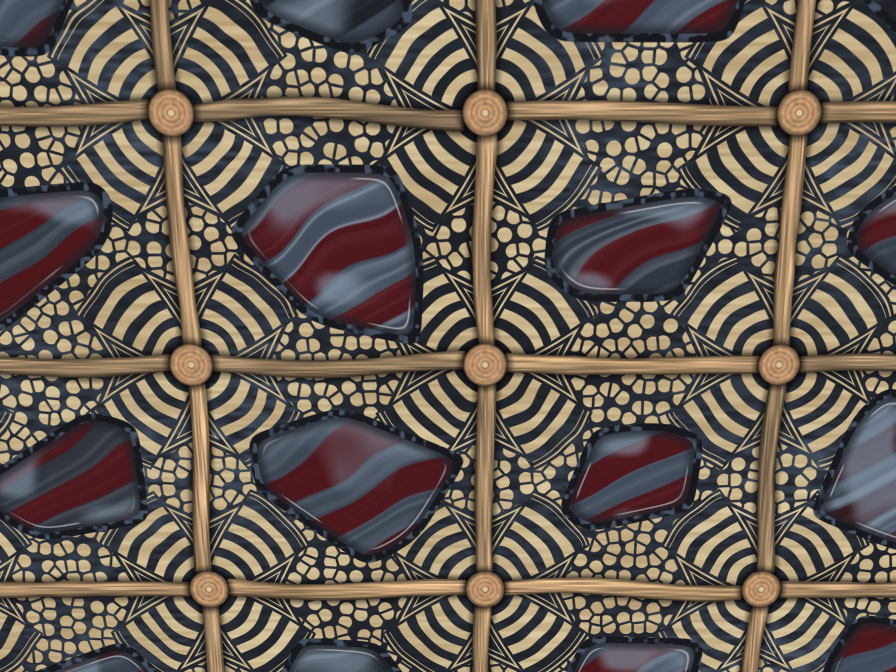
Reproduce this pattern procedurally as a Shadertoy shader.

```glsl
// Inked wooden panel: stick lattice with disc nodes, ring and pebble ornament, polished stones.
const vec2 CELL = vec2(0.4375, 0.362);
const vec3 PALE = vec3(0.84, 0.77, 0.61);
const vec3 TAN = vec3(0.68, 0.58, 0.42);
const vec3 INK = vec3(0.12, 0.13, 0.155);
const vec3 SLATE = vec3(0.35, 0.41, 0.49);
const vec3 MAROON = vec3(0.30, 0.09, 0.11);

vec2 hash2(vec2 p) {
  vec3 q = fract(p.xyx * vec3(0.1031, 0.1030, 0.0973));
  q += dot(q, q.yzx + 33.33);
  return fract((q.xx + q.yz) * q.zy);
}

float noise(vec2 p) {
  vec2 i = floor(p), f = fract(p);
  f = f * f * (3.0 - 2.0 * f);
  return mix(mix(hash2(i).x, hash2(i + vec2(1, 0)).x, f.x),
             mix(hash2(i + vec2(0, 1)).x, hash2(i + 1.0).x, f.x), f.y);
}

float fill(float d, float px) { return smoothstep(px, -px, d); }

vec2 rotate(vec2 p, float a) {
  return vec2(cos(a) * p.x + sin(a) * p.y, cos(a) * p.y - sin(a) * p.x);
}

// Straightens slight perspective: nodes fall on multiples of CELL
vec2 flatten(vec2 p) {
  vec2 d = p - vec2(0.722, 0.457);
  return CELL * vec2(d.x / (0.4375 + 0.08 * d.y), d.y * (2.84 - 0.461 * d.y));
}

// Packed round pebbles, limited by Voronoi borders
float pebbles(vec2 p, float size) {
  p /= size;
  vec2 base = floor(p), nearest = vec2(9);
  float border = 9.0;
  for (int k = 0; k < 9; k++) {
    vec2 c = base + vec2(k % 3 - 1, k / 3 - 1);
    vec2 r = c + 0.12 + 0.76 * hash2(c) - p;
    if (dot(r, r) < dot(nearest, nearest)) nearest = r;
  }
  for (int k = 0; k < 25; k++) {
    vec2 c = base + vec2(k % 5 - 2, k / 5 - 2);
    vec2 r = c + 0.12 + 0.76 * hash2(c) - p, gap = r - nearest;
    if (dot(gap, gap) > 0.0001) border = min(border, dot(0.5 * (r + nearest), normalize(gap)));
  }
  return size * max(0.085 - border, length(nearest) - 0.46);
}

// Rings in the diagonals, horned wedges on the axes, pebbles beyond
float ornament(vec2 q, vec2 w) {
  vec2 a = abs(q);
  float along = max(a.x, a.y), across = min(a.x, a.y);
  float r = length(q) + 0.007 * (noise(w * 28.0) - 0.5);
  float reach = max(along - 0.035, 0.0);
  float side = 0.45 * reach + 1.2 * reach * reach - across;
  float horn = min(side, 0.112 + 0.5 * across - along);
  float rings = abs(fract(r / 0.0305 - 0.22) - 0.5) * 0.0305 - 0.0077;
  rings = max(rings, max(r - 0.168, side + 0.003));
  float lines = min(abs(horn - 0.004) - 0.0018, abs(horn - 0.013) - 0.0011);
  lines = min(lines, max(abs(r - 0.175) - 0.0014, side));
  float outside = max(horn + 0.004, min(0.181 - r, 0.004 - side));
  return min(min(rings, lines), max(pebbles(w, 0.0235), outside));
}

// Irregular stone: smooth intersection of jittered half planes
float stoneShape(vec2 q, vec2 extent, vec2 id) {
  float sum = 0.0;
  for (int k = 0; k < 6; k++) {
    vec2 h = hash2(id * 7.3 + float(k) * 3.7 + 40.0);
    float a = (float(k) + 0.7 * h.x) * 1.0472;
    vec2 dir = vec2(cos(a), sin(a));
    sum += exp(110.0 * (dot(q, dir) - length(dir * extent) * (0.78 + 0.34 * h.y)));
  }
  return log(sum) / 110.0;
}

// Banded glass with veins and sky reflections
vec3 stoneColor(vec2 q, vec2 id, float d) {
  vec2 h = hash2(id + 71.0);
  float u = dot(q, vec2(-0.49, 0.87)) + 0.035 * (noise(q * 11.0 + id * 5.0) - 0.5);
  float band = smoothstep(-0.2, 0.1, sin(u * 72.0 + h.x * 6.0));
  float vein = pow(noise(vec2(u * 150.0, h.y * 50.0)), 3.0);
  vec3 gray = mix(INK, SLATE, 0.15 + h.y * 0.5);
  vec3 col = mix(gray, mix(INK, MAROON, smoothstep(0.15, 0.45, h.x)), band);
  col += vein * mix(0.24, 0.05, band);
  float sky = smoothstep(0.48, 0.8, noise(q * 15.0 + id * 9.0) + q.y * 1.8);
  col = mix(col, vec3(0.52, 0.59, 0.66), 0.62 * sky);
  return mix(col, INK, 0.7 * smoothstep(-0.018, 0.0, d));
}

// Bent stick along q.x
float stickShape(vec2 q, float halfLength, vec2 h) {
  q.y += (h.x - 0.5) * 0.018 * sin(q.x * 14.0 + h.y * 6.0) + (h.y - 0.5) * 0.03 * q.x;
  float width = 0.012 + 0.003 * noise(vec2(q.x * 22.0, h.x * 90.0));
  vec2 e = abs(q) - vec2(halfLength, width) + 0.004;
  return length(max(e, 0.0)) + min(max(e.x, e.y), 0.0) - 0.004;
}

vec3 addStick(vec3 col, vec2 q, float halfLength, vec2 seed, float px) {
  vec2 h = hash2(seed);
  float d = stickShape(q, halfLength, h);
  col *= 1.0 - 0.6 * smoothstep(0.012, -0.003, d);
  float grain = noise(vec2(q.x * 18.0, q.y * 420.0) + h * 60.0);
  vec3 bark = mix(vec3(0.72, 0.59, 0.44), vec3(0.43, 0.37, 0.30), 0.65 * h.x * h.x);
  bark *= (0.72 + 0.5 * grain) * (1.0 + 12.0 * q.y) * mix(0.5, 1.05, smoothstep(0.0, -0.007, d));
  return mix(col, bark, fill(d, px));
}

vec3 addNode(vec3 col, vec2 q, vec2 id, float px) {
  float r = length(q), d = r - 0.030 - 0.003 * hash2(id).x;
  col *= 1.0 - 0.6 * smoothstep(0.014, -0.002, d);
  vec3 disc = vec3(0.73, 0.57, 0.42) * (0.88 + 0.08 * sin(r * 900.0) + 0.2 * noise(q * 180.0 + id));
  disc *= mix(0.5, 1.0, smoothstep(0.0, -0.006, d));
  return mix(col, mix(disc, PALE, fill(r - 0.004, px)), fill(d, px));
}

void mainImage(out vec4 fragColor, in vec2 fragCoord) {
  float px = 0.9 / iResolution.y;
  vec2 w = flatten(fragCoord / iResolution.y);
  vec2 id = floor(w / CELL), node = floor(w / CELL + 0.5);
  vec2 q = w - node * CELL, c = w - (id + 0.5) * CELL;
  // Worn ink over grained wood
  vec3 wood = mix(TAN, PALE, 0.7 * noise(w * vec2(12, 190)) + 0.5 * noise(w * 9.0));
  float wear = noise(w * vec2(45, 160)) * noise(w * 6.0 + 8.0);
  vec3 col = mix(mix(INK, SLATE, 0.75 * wear), wood, fill(ornament(q, w), px));
  // Stones alternate broad and slender by column
  vec2 h = hash2(id + 23.0);
  float broad = mod(id.x, 2.0);
  vec2 extent = mix(vec2(0.145, 0.066), vec2(0.132, 0.106), broad) * (0.86 + 0.22 * h.x);
  float tilt = mix(0.25 + 0.4 * h.y, -0.45 - 0.4 * h.y, broad);
  float d = stoneShape(rotate(c, tilt), extent, id);
  vec3 rim = mix(INK * 0.75, SLATE, 0.7 * smoothstep(0.5, 0.85, noise(w * 120.0)));
  col = mix(col, rim, fill(d - 0.011, px));
  col = mix(col, stoneColor(c, id, d), fill(d, px));
  float gleam = fill(abs(d + 0.008) - 0.0012, px) * smoothstep(0.5, 0.75, noise(c * 16.0 + id));
  col = mix(col, vec3(0.8), 0.65 * gleam);
  // Lattice
  col = addStick(col, vec2(c.x, q.y), 0.5 * CELL.x - 0.029, vec2(id.x, node.y) + 12.0, px);
  col = addStick(col, vec2(c.y, q.x), 0.5 * CELL.y - 0.027, vec2(node.x, id.y) + 57.0, px);
  fragColor = vec4(addNode(col, q, node + 30.0, px), 1.0);
}
```
